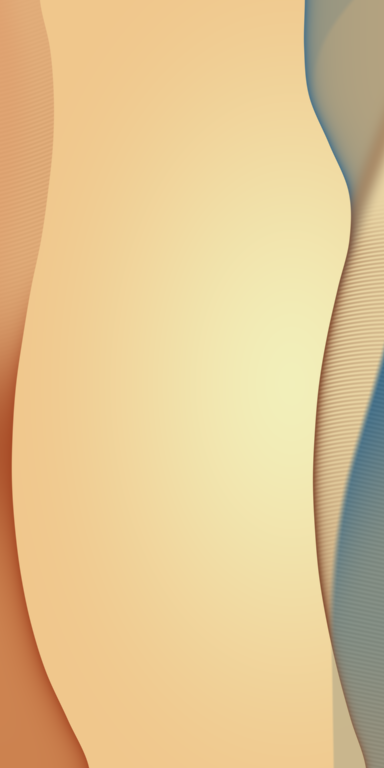
This background is drawn by a Shadertoy shader. Its source:

```glsl
#define GLOW_CENTER vec2(0.76, 0.50)
#define GLOW_COLOR vec3(0.95, 0.94, 0.73)
#define SAND_COLOR vec3(0.94, 0.78, 0.55)
#define PEACH_COLOR vec3(0.885, 0.68, 0.48)
#define RUST_COLOR vec3(0.64, 0.27, 0.13)
#define KHAKI_COLOR vec3(0.71, 0.64, 0.50)
#define CREAM_COLOR vec3(0.91, 0.83, 0.64)
#define BROWN_COLOR vec3(0.49, 0.27, 0.16)
#define STEEL_COLOR vec3(0.23, 0.42, 0.54)
#define SLATE_COLOR vec3(0.51, 0.55, 0.51)
#define LINE_COUNT 185.0

const float TAU = 6.28319;

// Horizontal edge positions at equal steps from top to bottom
const float LEFT_EDGE[17] = float[17](
    0.104, 0.130, 0.140, 0.138, 0.125, 0.107, 0.081, 0.060, 0.042,
    0.033, 0.031, 0.039, 0.055, 0.081, 0.120, 0.177, 0.232);
const float RIGHT_EDGE[17] = float[17](
    0.794, 0.792, 0.805, 0.857, 0.908, 0.910, 0.880, 0.852, 0.831,
    0.820, 0.815, 0.820, 0.831, 0.852, 0.880, 0.914, 0.953);
const float BLUE_EDGE[17] = float[17](
    1.300, 1.270, 1.230, 1.190, 1.150, 1.100, 1.052, 1.012, 0.977,
    0.940, 0.906, 0.883, 0.869, 0.862, 0.865, 0.867, 0.869);

// Catmull-Rom curve through the edge positions
float curve(float knots[17], float t) {
    float s = clamp(t, 0.0, 0.9999) * 16.0;
    int i = int(s);
    float f = fract(s);
    float a = knots[max(i - 1, 0)], b = knots[i];
    float c = knots[i + 1], d = knots[min(i + 2, 16)];
    return b + 0.5 * f * (c - a + f * (2.0 * a - 5.0 * b + 4.0 * c - d
        + f * (3.0 * (b - c) + d - a)));
}

float bell(float x, float center, float width) {
    float q = (x - center) / width;
    return exp(-q * q);
}

float cover(float dist, float softness) {
    return smoothstep(-softness, softness, dist);
}

float threads(float phase) {
    return 0.5 + 0.5 * cos(TAU * phase);
}

vec3 backdrop(vec2 uv) {
    float r = length((uv - GLOW_CENTER) * vec2(1.0, 1.25));
    return mix(GLOW_COLOR, SAND_COLOR, smoothstep(-0.05, 0.78, r));
}

// Peach ribbon with a rust rim; inside is the distance from its edge
vec3 leftRibbon(vec2 uv, float t, float inside) {
    float lines = threads((t + uv.x * 0.12 + 0.3 * uv.x * uv.x) * LINE_COUNT);
    vec3 color = mix(PEACH_COLOR, vec3(0.80, 0.51, 0.31), smoothstep(0.3, 0.75, t));
    color -= 0.035 * lines * bell(t, 0.22, 0.18);
    color = mix(color, vec3(0.87, 0.61, 0.42), 0.6 * smoothstep(0.03, 0.13, inside) * (1.0 - t));
    color = mix(color, RUST_COLOR, 0.7 * bell(t, 0.58, 0.12));
    float rim = exp(-inside / mix(0.014, 0.030, t)) * smoothstep(0.32, 0.60, t);
    return mix(color, RUST_COLOR, 0.85 * rim);
}

// Khaki veil that folds over into a cream sheet of fine threads
vec3 rightRibbon(vec2 uv, float t, float inside) {
    vec3 veil = mix(KHAKI_COLOR, SLATE_COLOR, 0.55 * exp(-inside / 0.08));
    float crease = inside - 0.015 - 0.11 * pow(max(1.0 - t / 0.13, 0.0), 2.0);
    veil = mix(veil, SLATE_COLOR, 0.4 * (1.0 - cover(crease, 0.01)) * smoothstep(0.18, 0.08, t));
    veil = mix(veil, STEEL_COLOR, 0.9 * exp(-inside / 0.014));

    float lines = threads((t + inside * 0.13 - inside * inside * 0.4) * LINE_COUNT);
    float lineFade = smoothstep(0.25, 0.34, t) * smoothstep(0.88, 0.45, t);
    vec3 sheet = mix(CREAM_COLOR, vec3(0.82, 0.71, 0.54), smoothstep(0.48, 0.85, t));
    sheet = mix(sheet, BROWN_COLOR, lines * lineFade * (0.16 + 0.30 * exp(-inside / 0.06)));
    sheet = mix(sheet, BROWN_COLOR, 0.85 * exp(-inside / 0.012));

    float fold = t - 0.267 + (uv.x - 0.919) * 1.28;
    vec3 color = mix(veil, sheet, smoothstep(-0.02, 0.09, fold));
    return mix(color, vec3(0.60, 0.43, 0.29), 0.5 * bell(fold, 0.015, 0.035));
}

// Blue sheet, fading to grey toward the bottom
vec3 blueRibbon(float t, float inside) {
    float lines = threads((t - inside * 0.10) * LINE_COUNT);
    vec3 color = mix(STEEL_COLOR, SLATE_COLOR, smoothstep(0.40, 0.82, t + inside * 0.5));
    color = mix(color, vec3(0.60, 0.56, 0.47), 0.7 * smoothstep(0.80, 1.0, t));
    color = mix(color, STEEL_COLOR, 0.45 * exp(-inside / 0.035) * smoothstep(0.9, 0.65, t));
    return color + 0.035 * (lines - 0.5);
}

void mainImage(out vec4 fragColor, in vec2 fragCoord) {
    vec2 uv = fragCoord / iResolution.xy;
    float t = 1.0 - uv.y;
    float pixel = 1.0 / iResolution.x;
    float leftDist = curve(LEFT_EDGE, t) - uv.x;
    float rightDist = uv.x - curve(RIGHT_EDGE, t);
    float blueDist = uv.x - curve(BLUE_EDGE, t);
    vec3 color = backdrop(uv);

    // Pale lower panel showing outside the right ribbon
    float panel = cover(blueDist, 0.004) * smoothstep(0.80, 0.86, t);
    color = mix(color, vec3(0.76, 0.70, 0.55), 0.85 * panel);

    // Ribbons, back to front
    color = mix(color, leftRibbon(uv, t, max(leftDist, 0.0)), cover(leftDist, pixel));
    vec3 right = rightRibbon(uv, t, max(rightDist, 0.0));
    right = mix(right, blueRibbon(t, max(blueDist, 0.0)), cover(blueDist, 0.012));

    // Dark contour kept over the blue sheet
    float contour = exp(-max(rightDist, 0.0) / 0.009) * smoothstep(0.22, 0.32, t);
    right = mix(right, BROWN_COLOR, 0.65 * contour);
    color = mix(color, right, cover(rightDist, pixel));
    fragColor = vec4(color, 1.0);
}
```
